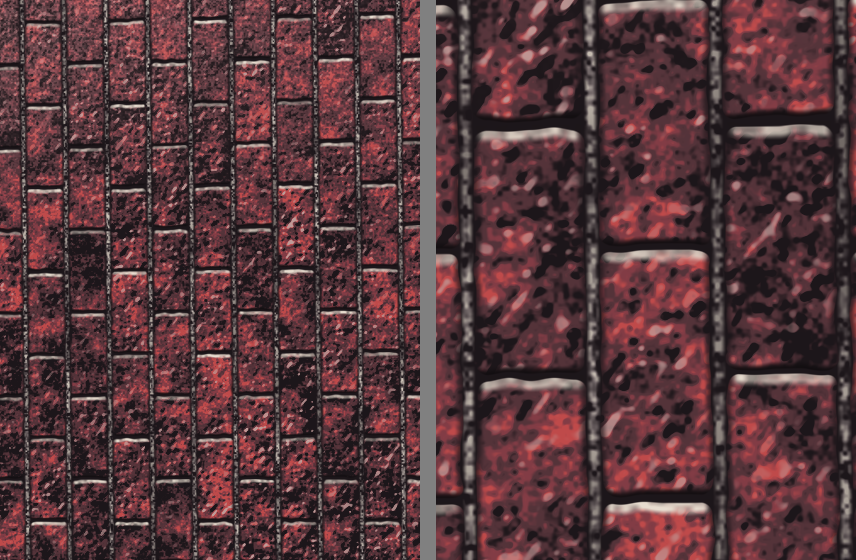
Left, the full canvas; right, a detail of the centre.
A WebGL 2 fragment shader for this texture:

```glsl
#version 300 es
precision highp float;
// Upright weathered red bricks in half-offset columns with pale gritty mortar.

uniform vec2 u_resolution;
out vec4 fragColor;

const vec2 PITCH = vec2(0.0746, 0.148);       // brick spacing, canvas height = 1
const vec2 HALF_BRICK = vec2(0.0328, 0.0718);
const float CORNER = 0.007;

const vec3 SOOT  = vec3(0.11, 0.085, 0.10);
const vec3 UMBER = vec3(0.33, 0.20, 0.225);
const vec3 ROSE  = vec3(0.51, 0.235, 0.27);
const vec3 RED   = vec3(0.75, 0.29, 0.29);
const vec3 MAUVE = vec3(0.70, 0.51, 0.52);
const vec3 STONE = vec3(0.84, 0.80, 0.75);

float hash(vec2 p) {
  vec3 q = fract(p.xyx * vec3(0.1031, 0.1030, 0.0973));
  q += dot(q, q.yzx + 33.33);
  return fract((q.x + q.y) * q.z);
}

float noise(vec2 p) {
  vec2 i = floor(p), f = fract(p);
  f = f * f * (3.0 - 2.0 * f);
  return mix(mix(hash(i), hash(i + vec2(1, 0)), f.x),
             mix(hash(i + vec2(0, 1)), hash(i + vec2(1, 1)), f.x), f.y);
}

float fbm(vec2 p) {
  float sum = 0.0, amp = 0.5;
  for (int k = 0; k < 4; k++) {
    sum += amp * noise(p);
    p = mat2(0.8, 0.6, -0.6, 0.8) * p * 2.1 + 17.3;
    amp *= 0.5;
  }
  return sum / 0.9375;
}

float roundBox(vec2 p, vec2 halfSize, float radius) {
  vec2 d = abs(p) - halfSize + radius;
  return length(max(d, 0.0)) + min(max(d.x, d.y), 0.0) - radius;
}

// Wall coordinates: x counts columns, y counts bricks downward.
vec2 wallCoord(vec2 uv) {
  float down = 1.0 - uv.y;
  float column = uv.x * 10.05 - 0.524 - 0.15 * down;
  float row = down * 6.755 - 0.285 + 0.125 * uv.x * uv.y;
  return vec2(column, row - 0.5 * mod(floor(column), 2.0));
}

// Slope of a bumpy surface lit from the upper left, on a turned lattice.
float relief(vec2 p) {
  mat2 turn = mat2(0.8, 0.6, -0.6, 0.8);
  return noise(turn * p) - noise(turn * (p + vec2(-0.45, 0.6)));
}

vec3 clayRamp(float t) {
  vec3 c = mix(SOOT, UMBER, smoothstep(0.08, 0.38, t));
  c = mix(c, ROSE, smoothstep(0.42, 0.62, t));
  return mix(c, RED, smoothstep(0.64, 0.86, t));
}

vec3 brickFace(vec2 q, vec2 id, vec2 uv) {
  float rough = mix(0.35, 1.0, hash(id + 73.0));
  float blotch = fbm(q * 34.0 + id * 7.0) - 0.5;
  float grain = noise(q * 330.0) + 0.6 * noise(q * 190.0 + 5.0) - 0.8;
  float bump = 0.65 * relief(q * 165.0 + id * 3.0) + 0.5 * relief(q * 95.0 + id);

  float tone = 0.41 + 0.30 * (hash(id + 41.0) - 0.5) + 0.36 * grain;
  tone += blotch * mix(1.55, 0.75, uv.y);
  tone -= 0.60 * rough * smoothstep(0.08, 0.38, -bump);
  tone += 0.38 * rough * smoothstep(0.08, 0.36, bump);
  vec3 c = clayRamp(tone);

  // Pale glints on pit rims and a cool haze toward the upper left
  float cluster = smoothstep(0.32, 0.62, noise(q * 26.0 + id));
  float glint = rough * mix(0.35, 1.0, cluster) * smoothstep(0.20, 0.42, bump);
  c = mix(c, mix(MAUVE, STONE, 0.35), glint);
  float haze = smoothstep(0.55, 1.0, uv.y) * (1.0 - 0.75 * uv.x);
  return mix(c, MAUVE * (0.85 + 0.9 * grain), 0.34 * haze);
}

vec3 mortar(vec2 q, float fromCentre, float blur) {
  float grit = noise(q * 340.0) * 0.6 + noise(q * 170.0 + 9.0) * 0.4;
  float ridge = 1.0 - smoothstep(0.0008, 0.0042 + blur, fromCentre);
  float wear = mix(0.45, 1.0, noise(q * 16.0));
  vec3 grey = mix(SOOT, MAUVE * vec3(0.75, 0.94, 0.92), smoothstep(0.2, 0.6, grit));
  grey = mix(grey, STONE, smoothstep(0.50, 0.80, grit));
  return mix(SOOT, grey, ridge * wear);
}

void main() {
  vec2 uv = gl_FragCoord.xy / u_resolution;
  vec2 q = uv * vec2(0.75, 1.0);
  float blur = 1.0 / u_resolution.y;

  // Brick cell with slightly wandering edges
  vec2 wall = wallCoord(uv);
  vec2 id = floor(wall);
  vec2 local = (fract(wall) - 0.5) * PITCH;
  vec2 wander = vec2(noise(q * 75.0), noise(q * 75.0 + 31.0)) - 0.5;
  vec2 p = local + wander * 0.003 + vec2(0.0, hash(id + 9.0) - 0.5) * 0.002;
  float dist = roundBox(p, HALF_BRICK, CORNER);

  // Brick face with shaded sides and a deeper lower edge
  vec3 face = brickFace(q, id + 20.0, uv);
  face = mix(face, SOOT, smoothstep(-0.0050, 0.0, dist) * 0.7);
  face = mix(face, SOOT * 0.6, smoothstep(-0.005, 0.0, p.y - HALF_BRICK.y) * 0.9);

  // Bright worn lip along the top
  float lip = 1.0 - smoothstep(0.0030, 0.0078, p.y + HALF_BRICK.y);
  lip *= 1.0 - smoothstep(0.027, 0.033, abs(p.x));
  lip *= mix(0.5, 1.0, hash(id + 57.0)) * mix(0.55, 1.15, noise(q * 190.0));
  face = mix(face, STONE * 1.08, min(lip, 1.0));

  vec3 joint = mortar(q + wander * 0.002, PITCH.x * 0.5 - abs(local.x), blur);
  fragColor = vec4(mix(face, joint, smoothstep(-blur, blur, dist)), 1.0);
}
```
